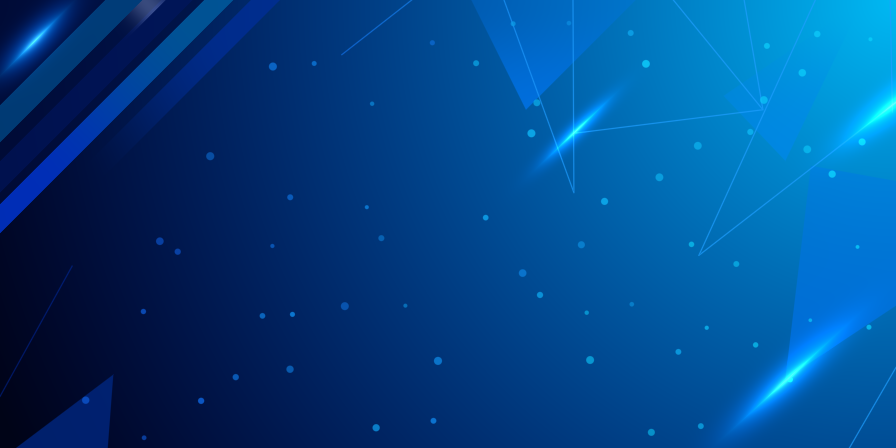
Write a Shadertoy shader that draws this background.

```glsl
// Deep blue technology backdrop: a radial glow from the upper right corner,
// with translucent triangles, thin wires, diagonal bars, light flares and
// hashed dots. Positions are in canvas heights, so x runs from 0 to 2.

#define GLOW_CENTER vec2(2.0, 1.0)
#define GLOW_REACH 2.2
#define WIRE_WIDTH 0.0013
#define DOT_CELL 0.125
#define DOT_CHANCE 0.56
#define DOT_MIN 0.004
#define DOT_MAX 0.009

const vec3 ROYAL = vec3(0.0, 0.19, 0.76);
const vec3 AZURE = vec3(0.0, 0.45, 0.92);
const vec3 TEAL = vec3(0.0, 0.34, 0.60);
const vec3 CYAN = vec3(0.05, 0.85, 1.0);

float pixel;

float cover(float d) { return smoothstep(-pixel, pixel, d); }

vec3 hash3(vec2 c) {
    vec3 q = fract(c.xyx * vec3(0.1031, 0.1030, 0.0973));
    q += dot(q, q.yzx + 33.33);
    return fract((q.xxy + q.yzz) * q.zyx);
}

// Signed distance to the line a-b, positive on its left
float side(vec2 p, vec2 a, vec2 b) {
    vec2 e = normalize(b - a);
    return e.x * (p.y - a.y) - e.y * (p.x - a.x);
}

// Triangle with counter-clockwise corners
float triangle(vec2 p, vec2 a, vec2 b, vec2 c) {
    return cover(min(side(p, a, b), min(side(p, b, c), side(p, c, a))));
}

float wire(vec2 p, vec2 a, vec2 b) {
    vec2 e = b - a, r = p - a;
    float d = length(r - e * clamp(dot(r, e) / dot(e, e), 0.0, 1.0));
    return cover(WIRE_WIDTH - d);
}

float band(float s, float lo, float hi) { return cover(s - lo) * cover(hi - s); }

// Elongated light: wide blue halo, narrow cyan streak and a pale core
vec3 flare(vec2 p, vec2 center, float angle, float reach, float width) {
    vec2 r = p - center, dir = vec2(cos(angle), sin(angle));
    float u = dot(r, dir) / reach;
    float v = abs(r.x * dir.y - r.y * dir.x) / width;
    float halo = exp(-3.0 * u * u - v * v);
    float streak = exp(-6.0 * u * u - 3.5 * v);
    float core = exp(-30.0 * u * u - 7.0 * v);
    return halo * vec3(0.0, 0.16, 0.40) + streak * vec3(0.0, 0.45, 0.50)
         + core * vec3(0.35, 0.35, 0.15);
}

vec3 background(vec2 p) {
    float k = clamp(1.0 - distance(p, GLOW_CENTER) / GLOW_REACH, 0.0, 1.0);
    return vec3(0.0, 0.015 + 0.71 * pow(k, 1.5), 0.09 + k * (0.96 - 0.1 * k));
}

vec3 addBars(vec3 col, vec2 p) {
    float s = p.x + 1.0 - p.y;      // across the bars
    float t = p.x - 1.0 + p.y;      // along them, rising to the right
    vec3 tint = mix(ROYAL, TEAL, smoothstep(-0.35, 0.40, t));
    col = mix(col, vec3(0.0, 0.05, 0.24), 0.6 * cover(0.456 - s));
    col = mix(col, vec3(0.0, 0.09, 0.40), 0.5 * band(s, 0.36, 0.43));
    col = mix(col, TEAL, 0.62 * band(s, 0.235, 0.318));
    col = mix(col, tint, 0.92 * band(s, 0.456, 0.521));
    float fade = smoothstep(-0.2, 0.45, t);
    col = mix(col, vec3(0.0, 0.18, 0.60), 0.75 * fade * band(s, 0.56, 0.625));
    float sheen = exp(-pow((t - 0.32) / 0.06, 2.0)) * band(s, 0.318, 0.37);
    return col + 0.22 * sheen;
}

vec3 addTriangles(vec3 col, vec2 p) {
    float a = triangle(p, vec2(1.042, 1.02), vec2(1.174, 0.755), vec2(1.439, 1.02));
    col = mix(col, AZURE, a * mix(0.8, 0.3, smoothstep(0.75, 1.0, p.y)));
    float b = triangle(p, vec2(1.615, 0.786), vec2(1.753, 0.641), vec2(1.927, 1.0));
    col = mix(col, vec3(0.0, 0.53, 0.93), b * 0.65 * smoothstep(0.98, 0.66, p.y));
    float c = triangle(p, vec2(1.810, 0.630), vec2(1.753, 0.154), vec2(2.331, 0.537));
    col = mix(col, AZURE, c * mix(0.72, 0.4, smoothstep(0.15, 0.63, p.y)));
    float d = triangle(p, vec2(0.253, 0.164), vec2(0.009, -0.02), vec2(0.239, -0.02));
    return mix(col, vec3(0.0, 0.15, 0.50), d * 0.8);
}

vec3 addWires(vec3 col, vec2 p) {
    vec2 hub = vec2(1.703, 0.755), tip = vec2(1.281, 0.570), low = vec2(1.560, 0.430);
    float w = max(wire(p, vec2(1.125, 1.0), tip), wire(p, vec2(1.279, 1.0), tip));
    w = max(w, wire(p, vec2(1.286, 0.703), hub));
    w = max(w, max(wire(p, vec2(1.503, 1.0), hub), wire(p, vec2(1.661, 1.0), hub)));
    w = max(w, max(wire(p, vec2(1.820, 1.0), low), wire(p, vec2(2.0, 0.771), low)));
    w = max(w, wire(p, vec2(1.987, 1.0), vec2(1.992, 0.75)));
    w = max(w, wire(p, vec2(1.896, 0.0), vec2(2.0, 0.18)));
    w = max(w, wire(p, vec2(0.763, 0.878), vec2(0.919, 1.0)));
    w = max(w, 0.6 * wire(p, vec2(0.0, 0.115), vec2(0.161, 0.406)));
    return mix(col, mix(ROYAL, vec3(0.12, 0.62, 1.0), smoothstep(0.0, 1.4, p.x)), 0.75 * w);
}

// One jittered dot per cell, brighter to the right, none over the bars
vec3 addDots(vec3 col, vec2 p) {
    vec2 cell = floor(p / DOT_CELL);
    vec3 h = hash3(cell + 7.0), g = hash3(cell + 51.0);
    vec2 center = (cell + 0.1 + 0.8 * h.xy) * DOT_CELL;
    float shown = step(h.z, DOT_CHANCE) * step(0.66, center.x + 0.6 * (1.0 - center.y));
    float disc = cover(mix(DOT_MIN, DOT_MAX, g.x) - distance(p, center));
    float light = smoothstep(0.2, 2.0, center.x + 0.6 * (g.y - 0.5));
    return mix(col, mix(vec3(0.05, 0.33, 0.80), CYAN, light), shown * disc * mix(0.55, 0.9, g.z));
}

void mainImage(out vec4 fragColor, in vec2 fragCoord) {
    pixel = 0.75 / iResolution.y;
    vec2 p = fragCoord / iResolution.y;
    vec3 col = addTriangles(addBars(background(p), p), p);
    col = addDots(addWires(col, p), p);
    col += flare(p, vec2(0.078, 0.909), 0.79, 0.19, 0.035);
    col += flare(p, vec2(1.286, 0.708), 0.76, 0.17, 0.018);
    col += flare(p, vec2(1.758, 0.154), 0.74, 0.28, 0.035);
    col += flare(p, vec2(1.992, 0.766), 0.66, 0.22, 0.032);
    fragColor = vec4(clamp(col, 0.0, 1.0), 1.0);
}
```
